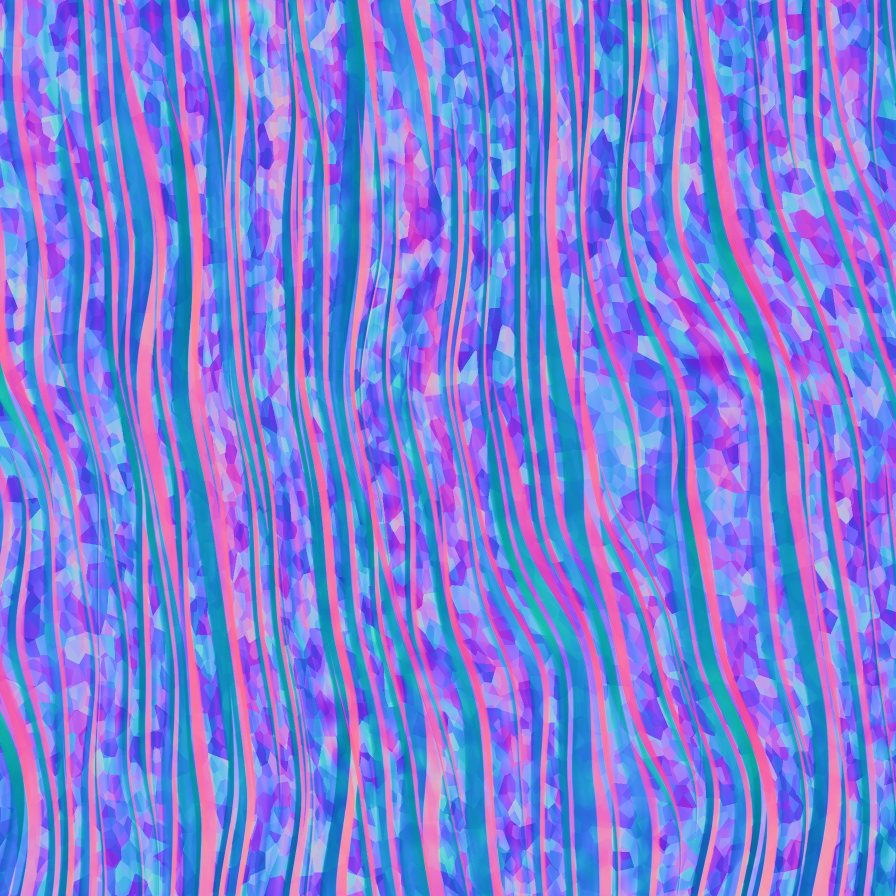
Reproduce this texture map procedurally as a Shadertoy shader.

```glsl
float hash(vec2 p) {
    return fract(sin(dot(p, vec2(127.1, 311.7))) * 43758.5453);
}

vec2 hash2(vec2 p) {
    return vec2(hash(p), hash(p + 57.3));
}

float noise(vec2 p) {
    vec2 i = floor(p), f = fract(p);
    f = f * f * (3.0 - 2.0 * f);
    float low = mix(hash(i), hash(i + vec2(1, 0)), f.x);
    float high = mix(hash(i + vec2(0, 1)), hash(i + vec2(1, 1)), f.x);
    return mix(low, high, f.y);
}

// Bends the vertical grain into leaning S-curves
vec2 bendGrain(vec2 p) {
    float sway = 0.11 * noise(p * vec2(2.6, 2.8) + 3.7)
               + 0.035 * noise(p * vec2(6.0, 6.5) + 11.2);
    return vec2(p.x + 0.09 * p.y + sway, p.y);
}

// Long tapering ridges with a gentle left side and a steep right side
float strands(vec2 g, float count, float top, float seed) {
    float column = floor(g.x * count);
    float height = 0.0;
    for (int k = -1; k <= 1; k++) {
        float id = column + float(k);
        float row = id * 3.0 + seed;
        float jitter = 0.7 * (hash(vec2(id, seed)) - 0.5);
        float wiggle = 0.75 * (noise(vec2(g.y * 4.0, row)) - 0.5);
        float offset = g.x - (id + 0.5 + jitter + wiggle) / count;
        float taper = smoothstep(0.22, 0.72, noise(vec2(g.y * 3.0 + 40.0, row + 1.0)));
        float leftSlope = mix(0.65, 1.5, hash(vec2(seed, id + 9.0)));
        float rightSlope = mix(1.1, 1.9, hash(vec2(seed, id + 21.0)));
        float fall = max(-offset * leftSlope, offset * rightSlope);
        height = max(height, top * taper - fall);
    }
    return height;
}

float ridges(vec2 g) {
    return strands(g, 15.0, 0.023, 13.0) + strands(g, 33.0, 0.010, 71.0);
}

float barkHeight(vec2 p) {
    vec2 g = bendGrain(p);
    float grooves = 0.022 * noise(g * vec2(19.0, 3.5));
    float fibres = 0.0032 * noise(g * vec2(95.0, 5.0))
                 + 0.0013 * noise(g * vec2(190.0, 9.0));
    float patches = smoothstep(0.55, 0.8, noise(p * vec2(7.0, 5.0) + 23.0));
    float crumple = (0.002 + 0.007 * patches) * noise(g * vec2(48.0, 36.0));
    return ridges(g) + grooves + fibres + crumple;
}

// One random tilt for each irregular flake
vec2 flakeTilt(vec2 q) {
    vec2 cell = floor(q), nearest = cell;
    float best = 9.0;
    for (int y = -1; y <= 1; y++) {
        for (int x = -1; x <= 1; x++) {
            vec2 id = cell + vec2(x, y);
            vec2 away = id + hash2(id) - q;
            float d = dot(away, away);
            if (d < best) {
                best = d;
                nearest = id;
            }
        }
    }
    return hash2(nearest + 31.0) - 0.5;
}

vec3 barkNormal(vec2 p) {
    const float STEP = 0.0008;
    const float FLATNESS = 0.78;
    vec2 dx = vec2(STEP, 0.0), dy = vec2(0.0, STEP);
    vec2 slope = vec2(barkHeight(p + dx) - barkHeight(p - dx),
                      barkHeight(p + dy) - barkHeight(p - dy)) / (2.0 * STEP);

    // Flakes fade where smooth strands cover them
    vec2 g = bendGrain(p);
    float bare = 1.0 - smoothstep(0.0, 0.004, ridges(g));
    vec2 tilt = flakeTilt(g * vec2(62.0, 38.0)) * vec2(0.7, 0.85)
              + flakeTilt(g * vec2(105.0, 60.0) + 80.0) * vec2(0.4, 0.5);
    slope += tilt * mix(0.28, 1.0, bare);

    // Green points down the canvas
    return normalize(vec3(-slope.x, slope.y, FLATNESS));
}

void mainImage(out vec4 fragColor, in vec2 fragCoord) {
    vec3 colour = vec3(0.0);
    // Four samples smooth the edges
    for (int i = 0; i < 4; i++) {
        vec2 offset = vec2(i % 2, i / 2) * 0.5 - 0.25;
        vec2 p = (fragCoord + offset) / iResolution.y;
        colour += 0.5 + 0.5 * barkNormal(p);
    }
    fragColor = vec4(colour / 4.0, 1.0);
}
```
